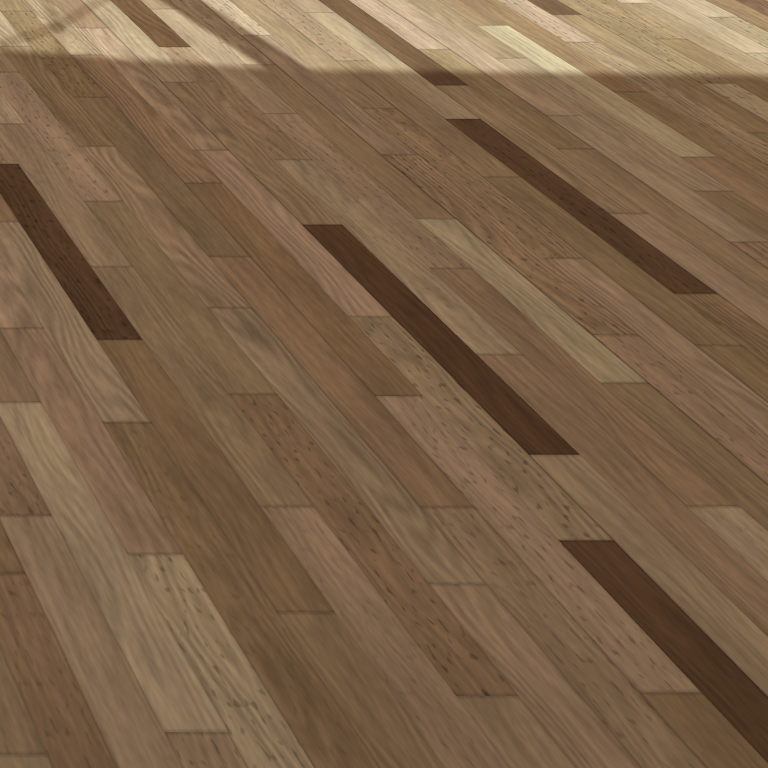
Write a Shadertoy shader that draws this texture.

```glsl
// Oak strip floor seen in perspective, mostly in shade with sunlight at the far end.
// Each point is projected to floor space, split into lanes and boards, then given
// a board tone, gradient-noise grain, pores and seams before the light is applied.

const vec2 VANISH = vec2(-0.716, 1.833);  // where the long seams converge
const float LANE_WIDTH = 0.0465;
const float BOARD_LENGTH = 0.17;
const vec3 BROWN = vec3(0.425, 0.325, 0.225);
const vec3 TAN = vec3(0.515, 0.415, 0.32);
const vec3 PALE = vec3(0.57, 0.48, 0.37);
const vec3 UMBER = vec3(0.25, 0.16, 0.10);
const vec3 SUN_GAIN = vec3(1.58, 1.74, 1.86);

float hash(vec2 p) {
    vec3 q = fract(vec3(p.xyx) * 0.1031);
    q += dot(q, q.yzx + 33.33);
    return fract((q.x + q.y) * q.z);
}

float cornerSlope(vec2 cell, vec2 offset) {
    float a = 6.2832 * hash(cell);
    return dot(vec2(cos(a), sin(a)), offset);
}

// Gradient noise, roughly -0.7 to 0.7
float noise(vec2 p) {
    vec2 i = floor(p), f = p - i;
    vec2 w = f * f * f * (f * (f * 6.0 - 15.0) + 10.0);
    vec2 e = vec2(1.0, 0.0);
    return mix(mix(cornerSlope(i, f), cornerSlope(i + e, f - e), w.x),
               mix(cornerSlope(i + e.yx, f - e.yx), cornerSlope(i + 1.0, f - 1.0), w.x), w.y);
}

float segmentDistance(vec2 p, vec2 a, vec2 b) {
    vec2 d = b - a;
    return length(p - a - d * clamp(dot(p - a, d) / dot(d, d), 0.0, 1.0));
}

// Position of the joint that starts board k of a lane, slightly irregular
float jointAt(float k, float lane) {
    return k + 0.24 * (hash(vec2(k + 40.0, lane)) - 0.5);
}

// Base colour of one board: mostly mid browns, some pale, a few dark
vec3 boardTone(float lane, float board) {
    vec2 id = vec2(lane, board);
    vec3 tone = mix(BROWN, TAN, hash(id + 17.0));
    tone = mix(tone, PALE, 0.7 * step(0.88, hash(id + 71.0)));
    tone += vec3(0.015, -0.004, 0.006) * (hash(id + 53.0) - 0.5);
    float isDark = step(abs(mod(3.0 * lane + 2.0 * board, 7.0) - 1.0), 0.5);
    return mix(tone, UMBER, isDark * (0.45 + 0.35 * cos(0.9 * lane)));
}

// Brightness factor of the wood figure; s runs across and t along the board
float woodGrain(float s, float t, vec2 id) {
    vec2 seed = vec2(hash(id + 5.0), hash(id + 29.0)) * 90.0;
    float warp = noise(vec2(s * 1.4, t * 2.2) + seed);
    float rings = sin(24.0 * (s + 0.9 * warp) + 5.0 * seed.x);
    float fibre = noise(vec2(s * 9.0 + 2.0 * warp, t * 5.0) + seed);
    float fine = noise(vec2(s * 17.0, t * 28.0) + seed.yx);
    float pores = smoothstep(0.22, 0.5, noise(vec2(s * 11.0, t * 32.0) + seed));
    float figure = mix(0.015, 0.075, pow(hash(id + 83.0), 2.0));
    float porosity = 0.22 * smoothstep(0.45, 1.0, hash(id + 97.0));
    return 1.0 + figure * rings + 0.13 * fibre + 0.08 * fine
         + 0.13 * warp - porosity * pores;
}

vec3 floorColor(vec2 p) {
    float depth = VANISH.y - p.y;
    float across = (p.x - VANISH.x) / depth / LANE_WIDTH - 0.2;
    float lane = floor(across), s = across - lane;

    // Staggered joints along the lane
    float t = 1.0 / (depth * BOARD_LENGTH) - fract(0.2 + 0.382 * (lane - 21.0));
    float board = floor(t + 0.5);
    board -= step(t, jointAt(board, lane));
    float joint = min(t - jointAt(board, lane), jointAt(board + 1.0, lane) - t);

    vec2 id = vec2(lane, board);
    vec3 color = boardTone(lane, board) * woodGrain(s, t, id);

    // Tight seams, darker along some lanes
    float side = 1.0 - smoothstep(0.01, 0.045, min(s, 1.0 - s));
    float end = 1.0 - smoothstep(0.002, 0.01, joint);
    float gap = mix(0.06, 0.28, pow(hash(vec2(floor(across + 0.5), 7.0)), 3.0));
    return color * (1.0 - gap * side) * (1.0 - 0.12 * end);
}

// Sunlit far end, cut by a slanted bar and soft twig shadows
float sunlight(vec2 p) {
    float edge = max(0.935 - 0.07 * p.x, 0.914 - 0.012 * p.x);
    float sun = smoothstep(-0.007, 0.007, p.y - edge);
    float bar = abs(p.x - 0.235 - 1.55 * (1.0 - p.y));
    sun *= smoothstep(0.02, 0.034, bar);
    vec2 fork = vec2(0.075, 0.965);
    for (int i = 0; i < 4; i++) {
        float a = 0.55 + 1.45 * float(i);
        float d = segmentDistance(p, fork, fork + 0.08 * vec2(cos(a), sin(a)));
        sun *= 1.0 - 0.4 * (1.0 - smoothstep(0.002, 0.012, d));
    }
    return sun;
}

void mainImage(out vec4 fragColor, in vec2 fragCoord) {
    // Average a 3 by 3 grid of samples to smooth the board edges
    vec3 color = vec3(0.0);
    for (int i = 0; i < 9; i++) {
        vec2 jitter = (vec2(i % 3, i / 3) - 1.0) / 3.0;
        vec2 p = (fragCoord + jitter) / iResolution.xy;
        vec3 light = mix(vec3(mix(0.95, 1.06, p.y)), SUN_GAIN, sunlight(p));
        color += floorColor(p) * light;
    }
    fragColor = vec4(color / 9.0, 1.0);
}
```
